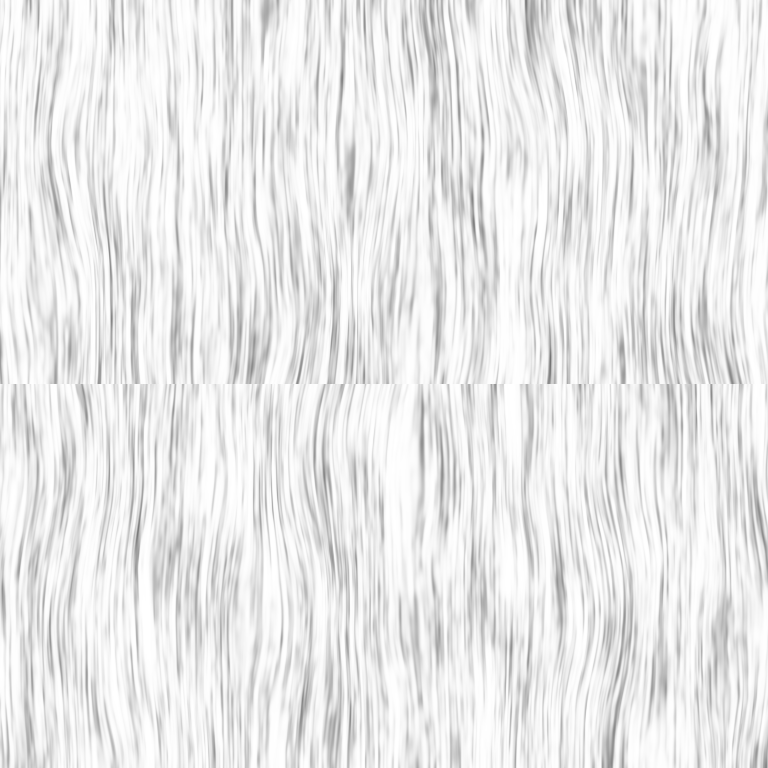
Give the GLSL for this texture, as a WebGL 2 fragment shader.

```glsl
#version 300 es
precision highp float;

#define FIBRE_COUNT 290.0   // main fibres across the canvas
#define FIBRE_ROWS 9.0      // main fibre segments along the height
#define BEND 0.030          // broad sideways sway
#define KNOT_BEND 0.008     // tighter sway around knots
#define PANELS 2.0          // stacked panels, each with its own grain
#define INK 0.09            // mean darkness
#define SPREAD 0.31         // standard deviation of the summed grain

uniform vec2 u_resolution;
out vec4 outColor;

// Integer hash of a lattice cell, 0 to 1
float hash(vec2 cell) {
    uvec2 q = uvec2(ivec2(cell)) * uvec2(1597334673u, 3812015801u);
    uint h = (q.x ^ q.y) * 1597334673u;
    h = (h ^ (h >> 16)) * 2246822519u;
    h ^= h >> 13;
    return float(h >> 8) / 16777216.0;
}

// Smooth value noise centred on zero
float softNoise(vec2 p) {
    vec2 cell = floor(p);
    vec2 f = smoothstep(0.0, 1.0, fract(p));
    float low = mix(hash(cell), hash(cell + vec2(1, 0)), f.x);
    float high = mix(hash(cell + vec2(0, 1)), hash(cell + vec2(1, 1)), f.x);
    return mix(low, high, f.y) - 0.5;
}

// Tone along one fibre; a random phase keeps segment ends staggered
float fibreTone(float column, float y) {
    y += 7.0 * hash(vec2(column, 911.0));
    float row = floor(y);
    float f = smoothstep(0.0, 1.0, y - row);
    return mix(hash(vec2(column, row)), hash(vec2(column, row + 1.0)), f) - 0.5;
}

// Neighbouring fibres blended sideways
float fibres(vec2 p) {
    float column = floor(p.x);
    float f = smoothstep(0.0, 1.0, p.x - column);
    return mix(fibreTone(column, p.y), fibreTone(column + 1.0, p.y), f);
}

void main() {
    vec2 uv = gl_FragCoord.xy / u_resolution;
    float panel = floor(uv.y * PANELS);
    vec2 seed = vec2(37.0, 53.0) * (panel + 1.0);

    // Sway of the grain
    vec2 p = uv;
    p.x += BEND * softNoise(uv * vec2(10.0, 5.0) + seed);
    p.x += KNOT_BEND * softNoise(uv * vec2(27.0, 11.0) + seed * 3.0);
    p.x += 3.0 * panel + 1.0;

    // Fibres of several widths, short mottling and broad patches
    vec2 scale = vec2(FIBRE_COUNT, FIBRE_ROWS);
    float grain = fibres(p * scale);
    grain += 0.6 * fibres(p * scale * vec2(0.47, 0.8) + 2000.0);
    grain += 0.6 * fibres(p * scale * vec2(1.48, 2.4) + 4000.0);
    grain += 0.4 * fibres(p * scale * vec2(0.9, 6.0) + 7000.0);
    grain += 0.5 * softNoise(p * vec2(26.0, 11.0) + seed * 5.0);

    // Soft threshold: mostly pale, with a thin dark tail
    float darkness = INK * log(1.0 + exp(1.7 * grain / SPREAD));
    outColor = vec4(vec3(1.0 - darkness), 1.0);
}
```
